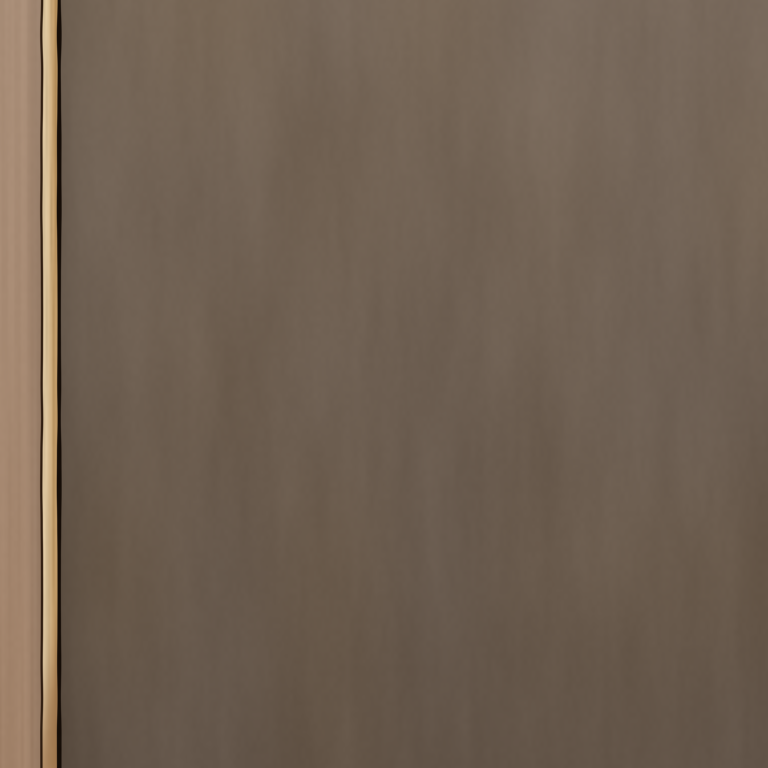
This texture is drawn by a Shadertoy shader. Its source:

```glsl
float hash(vec2 p) {
    p = fract(p * vec2(0.1031, 0.1137));
    p += dot(p, p.yx + 33.33);
    return fract((p.x + p.y) * p.x * 41.7);
}

float noise(vec2 p) {
    vec2 cell = floor(p), f = fract(p);
    f = f * f * (3.0 - 2.0 * f);
    return mix(mix(hash(cell), hash(cell + vec2(1, 0)), f.x),
               mix(hash(cell + vec2(0, 1)), hash(cell + vec2(1, 1)), f.x), f.y);
}

// Vertically stretched layers of noise, centred on zero
float brushedGrain(vec2 uv) {
    float sum = 0.0, weight = 0.5;
    vec2 freq = vec2(13.0, 2.5);
    for (int i = 0; i < 4; i++) {
        sum += weight * (noise(uv * freq + float(i) * 17.3 + 40.0) - 0.5);
        freq *= vec2(2.0, 1.9);
        weight *= 0.72;
    }
    return sum;
}

float edge(float x, float at) {
    return smoothstep(at - 0.0011, at + 0.0011, x);
}

vec3 panelColor(vec2 uv) {
    vec3 color = mix(vec3(0.385, 0.328, 0.277), vec3(0.475, 0.412, 0.352), uv.y);
    color += 0.045 * brushedGrain(uv);
    color += 0.014 * (noise(uv * vec2(9.0, 7.0) + 5.0) - 0.5);
    // Faint warm and cool drift, cooler towards the right
    float warmth = noise(uv * vec2(7.0, 4.0) + 71.0) - 0.5 - 0.4 * (uv.x - 0.5);
    color += warmth * vec3(0.006, 0.0, -0.012);
    // Soft shade beside the trim
    return color * (1.0 - 0.1 * exp(-(uv.x - 0.08) * 30.0));
}

vec3 stripColor(vec2 uv) {
    vec3 color = mix(vec3(0.62, 0.50, 0.405), vec3(0.65, 0.545, 0.46), uv.y);
    color += 0.035 * (noise(uv * vec2(240.0, 3.0)) - 0.5);
    return color * (1.02 - 0.08 * smoothstep(0.03, 0.053, uv.x));
}

vec3 goldColor(vec2 uv) {
    float across = (uv.x - 0.056) / 0.018;
    vec3 color = mix(vec3(0.86, 0.77, 0.62), vec3(0.74, 0.59, 0.39),
                     smoothstep(0.1, 0.95, across));
    color += 0.09 * (noise(uv * vec2(330.0, 7.0) + 9.0) - 0.5);
    // Brown reflection at the foot
    float foot = smoothstep(0.24, 0.06, uv.y + 0.08 * (1.0 - across));
    return mix(color, vec3(0.60, 0.44, 0.29), 0.75 * foot);
}

void mainImage(out vec4 fragColor, in vec2 fragCoord) {
    vec2 uv = fragCoord / iResolution.xy;
    vec3 darkGap = vec3(0.14, 0.085, 0.045);
    float wobble = 0.0012 * (noise(vec2(3.0, uv.y * 22.0)) - 0.5);

    // Strip, thin gap, gold trim, wide gap, panel
    vec3 color = stripColor(uv);
    color = mix(color, darkGap * 1.3, edge(uv.x, 0.0528 + wobble));
    color = mix(color, goldColor(uv), edge(uv.x, 0.0558 + wobble));
    color = mix(color, darkGap * 0.6, edge(uv.x, 0.0745 + wobble));
    color = mix(color, panelColor(uv), edge(uv.x, 0.0797 - wobble));

    // Fine soft mottling
    color += 0.008 * (noise(uv * vec2(190.0, 130.0)) - 0.5);
    fragColor = vec4(color, 1.0);
}
```
